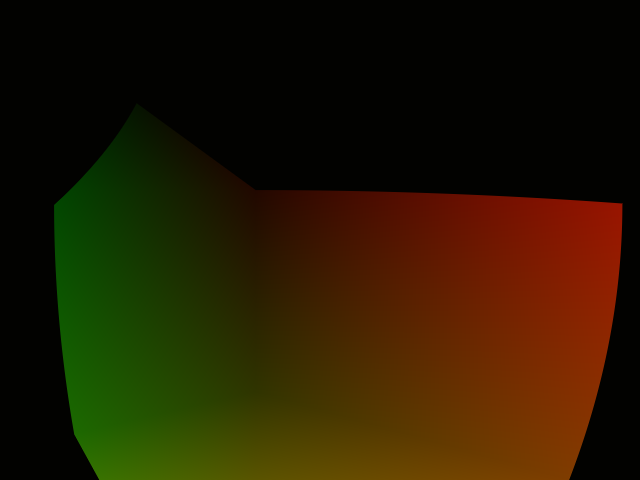
Write a Shadertoy shader that draws this background.

```glsl
// The dim inside corner of a room, cut out of darkness by a curved outline.
// Two walls and a floor carry red and green gradients that meet at the corner;
// the outline is the smallest of its distances to top, left and right edges.

// Signed distance to the outline, positive inside.
float roomOutline(vec2 p, vec2 corner) {
    // Top: a steep straight rise on the left, a gently sagging rim on the right
    float across = (p.x - corner.x) / 0.764;
    float top = p.x < corner.x
        ? (corner.y + 0.73 * (corner.x - p.x) - p.y) * 0.808
        : corner.y - 0.028 * across * across - p.y;

    // Left: a hollow upper curve, a bowed side and a slanted foot
    float rise = (p.y - 0.073) / 0.212;
    float drop = -(p.y - 0.073) / 0.478;
    float hollow = -0.554 + 0.172 * rise + 0.06 * rise * (1.0 - rise);
    float side = -0.554 + 0.042 * drop * drop;
    float foot = -0.512 - 0.55 * (p.y + 0.405);
    float left = p.y > 0.073 ? (p.x - hollow) * 0.78 : p.x - max(side, foot);

    // Right: a bow that pulls inward towards the bottom
    float fall = (0.076 - p.y) / 0.576;
    float right = 0.630 - 0.111 * fall * fall - p.x;

    return min(top, min(left, right));
}

// Red and green light on the walls and the floor.
vec3 roomColor(vec2 p, vec2 corner) {
    float depth = (corner.y - p.y) / 0.604;
    float toRight = max(p.x - corner.x, 0.0) / 0.764;
    float toLeft = max(corner.x - p.x, 0.0) / 0.420;

    // Right wall: red grows sideways, green grows downward
    vec2 cornerTone = vec2(0.13 + 0.08 * depth, 0.03 + 0.25 * depth);
    vec2 rightTone = vec2(0.60 - 0.06 * depth, 0.07 + 0.16 * depth);
    vec2 tone = mix(cornerTone, rightTone, pow(toRight, 0.92));

    // Left wall: green grows sideways, fading towards its peak
    vec2 leftTone = vec2(0.12 * depth, 0.27 + 0.19 * depth);
    tone = mix(tone, leftTone, toLeft);
    tone.y += 0.12 * min(depth, 0.0);

    // Floor: a warm lift below the two sloping seams
    float slope = p.x < corner.x ? 0.23 : 0.28;
    float seam = -0.316 - slope * abs(p.x - corner.x);
    tone += vec2(0.76, 0.27) * max(seam - p.y, 0.0);

    return vec3(max(tone, 0.0), 0.0);
}

void mainImage(out vec4 fragColor, in vec2 fragCoord) {
    vec2 p = (fragCoord - 0.5 * iResolution.xy) / iResolution.y;
    vec2 corner = vec2(-0.134, 0.104);

    float inside = clamp(roomOutline(p, corner) * iResolution.y + 0.5, 0.0, 1.0);
    vec3 darkness = vec3(0.006, 0.006, 0.0);
    fragColor = vec4(mix(darkness, roomColor(p, corner), inside), 1.0);
}
```
